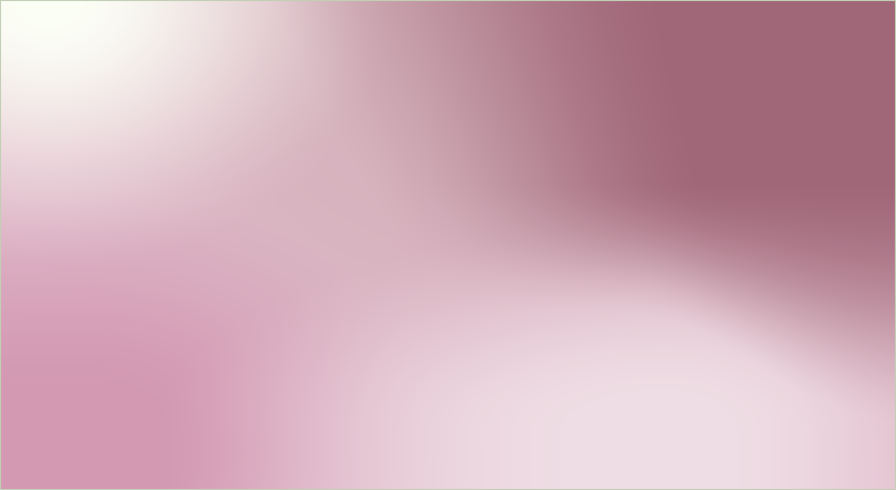
This background is drawn by a Shadertoy shader. Its source:

```glsl
#define WARM_PINK   vec3(0.872, 0.712, 0.782)
#define DUSTY_PINK  vec3(0.832, 0.700, 0.735)
#define ROSE        vec3(0.828, 0.600, 0.700)
#define PALE_BLUSH  vec3(0.935, 0.865, 0.893)
#define IVORY       vec3(0.985, 0.995, 0.962)
#define MAUVE       vec3(0.628, 0.403, 0.473)
#define FRAME_GREEN vec3(0.760, 0.810, 0.710)
#define FRAME_WIDTH 0.0022

// Ramp halfway between a straight line and a smooth step
float softRamp(float start, float end, float x) {
    float t = clamp((x - start) / (end - start), 0.0, 1.0);
    return mix(t, smoothstep(0.0, 1.0, t), 0.6);
}

// Elliptical glow: solid inside the core fraction, zero at the radius
float glow(vec2 offset, vec2 radius, float core) {
    return 1.0 - softRamp(core, 1.0, length(offset / radius));
}

// Upper right shade: long fade to the left, lower edge sloping down rightwards
float cornerShade(vec2 uv) {
    float depth = 1.0 - uv.y;
    float solidEdge = 0.735 + 0.125 * depth;
    float fadeWidth = 0.440 - 0.164 * depth;
    float fadeEnd = mix(0.64, 0.86, smoothstep(0.70, 1.0, uv.x));
    float across = softRamp(solidEdge - fadeWidth, solidEdge, uv.x);
    float down = 1.0 - softRamp(0.375, fadeEnd, depth);
    return across * down;
}

// Antialiased coverage of the thin outer frame
float frameMask(vec2 fragCoord) {
    vec2 toEdge = min(fragCoord, iResolution.xy - fragCoord);
    float edgeDistance = min(toEdge.x, toEdge.y);
    return clamp(FRAME_WIDTH * iResolution.y - edgeDistance + 0.5, 0.0, 1.0);
}

void mainImage(out vec4 fragColor, in vec2 fragCoord) {
    vec2 uv = fragCoord / iResolution.xy;

    // Base: warm at the left and bottom, dustier towards the top
    float dust = softRamp(0.0, 0.45, uv.x) * softRamp(0.0, 0.8, uv.y);
    vec3 color = mix(WARM_PINK, DUSTY_PINK, dust);

    // Lower left rose, held flat towards the left edge
    vec2 roseOffset = uv - vec2(0.10, 0.08);
    roseOffset.x = max(roseOffset.x, 0.0);
    color = mix(color, ROSE, glow(roseOffset, vec2(0.40, 0.54), 0.25));

    // Lower right blush, flat along the bottom and wider on its left side
    vec2 blushOffset = uv - vec2(0.742, 0.12);
    blushOffset.y = max(blushOffset.y, 0.0);
    vec2 blushRadius = vec2(blushOffset.x < 0.0 ? 0.57 : 0.40, 0.42);
    color = mix(color, PALE_BLUSH, glow(blushOffset, blushRadius, 0.2));

    // Upper left light and upper right shade
    color = mix(color, IVORY, glow(uv - vec2(0.055, 1.0), vec2(0.38, 0.55), 0.1));
    color = mix(color, MAUVE, cornerShade(uv));

    color = mix(color, FRAME_GREEN, frameMask(fragCoord));
    fragColor = vec4(color, 1.0);
}
```
